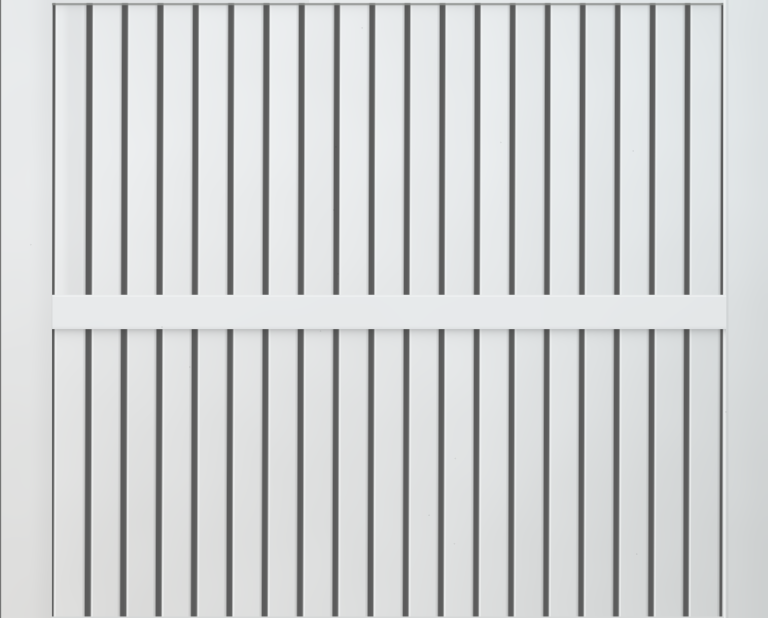
This pattern is drawn by a Shadertoy shader. Its source:

```glsl
// White slatted panel: a row of upright boards split by dark grooves, crossed by
// one flat rail and held in a plain frame. Grooves come from rounding x to the
// board pitch; soft light, lips, shadows and faint wear are layered on top.

const float ASPECT = 512.0 / 412.0;      // layout width when its height is 1
const float BOARDS = 19.0;
const float FIELD_LEFT = 0.0866;         // centre of the first groove
const float FIELD_RIGHT = 1.1683;        // centre of the last groove
const float GROOVE_WIDE = 0.0101;        // groove width at the left
const float GROOVE_SLIM = 0.0090;        // groove width at the right
const float EDGE_GROOVE = 0.0047;        // half-hidden grooves beside the frame
const float LEAN = 0.0030;               // sideways drift over the height
const float BOW = 0.0024;                // drift of the middle boards
const vec2 RAIL_MIN = vec2(0.0841, 0.4675);
const vec2 RAIL_MAX = vec2(1.1748, 0.5230);
const float FIELD_TOP = 0.9935;
const float FIELD_BOTTOM = 0.0025;
const float LINE = 0.0022;               // width of fine highlights

const vec3 BRIGHT = vec3(0.916, 0.926, 0.932);
const vec3 DULL = vec3(0.838, 0.846, 0.846);
const vec3 GLINT = vec3(0.950, 0.957, 0.957);
const vec3 GROOVE = vec3(0.355, 0.357, 0.356);
const vec3 SEAM = vec3(0.56, 0.57, 0.56);

float hash(vec2 p) {
    p = fract(p * vec2(0.1031, 0.1137));
    p += dot(p, p.yx + 33.33);
    return fract((p.x + p.y) * p.x * 7.31);
}

vec2 gradientAt(vec2 cell) {
    float angle = 6.2832 * hash(cell);
    return vec2(cos(angle), sin(angle));
}

float gradientNoise(vec2 p) {
    vec2 i = floor(p), f = fract(p);
    vec2 u = f * f * f * (f * (f * 6.0 - 15.0) + 10.0);
    vec2 e = vec2(0.0, 1.0);
    float low = mix(dot(gradientAt(i), f), dot(gradientAt(i + e.yx), f - e.yx), u.x);
    float high = mix(dot(gradientAt(i + e), f - e), dot(gradientAt(i + 1.0), f - 1.0), u.x);
    return mix(low, high, u.y);
}

// Smooth coverage of the span from a to b.
float span(float x, float a, float b, float blur) {
    return clamp((x - a) / blur + 0.5, 0.0, 1.0) * clamp((b - x) / blur + 0.5, 0.0, 1.0);
}

float band(float x, float centre, float width, float blur) {
    return span(x, centre - 0.5 * width, centre + 0.5 * width, blur);
}

// Paint lit from the upper middle, dimming downward and to the right.
vec3 paint(vec2 p) {
    float dim = 0.08 + 0.68 * (1.0 - smoothstep(0.0, 0.80, p.y));
    dim += 0.38 * smoothstep(0.75, ASPECT, p.x) * (1.15 - 0.5 * p.y);
    dim += 0.12 * gradientNoise(p * 3.0) + 0.08 * gradientNoise(p * 11.0);
    vec3 warmth = vec3(0.014, 0.004, -0.002) * (1.0 - p.y) * (1.0 - p.x);
    vec3 cool = vec3(-0.012, -0.001, 0.002) * p.y * smoothstep(0.5, ASPECT, p.x);
    return mix(BRIGHT, DULL, clamp(dim, 0.0, 1.15)) + warmth + cool;
}

vec3 boards(vec2 p, float blur) {
    float pitch = (FIELD_RIGHT - FIELD_LEFT) / BOARDS;
    float across = clamp((p.x - FIELD_LEFT) / (FIELD_RIGHT - FIELD_LEFT), 0.0, 1.0);
    float drift = LEAN * (p.y - 0.5) + BOW * sin(3.1416 * across) - 0.0005;
    float x = (p.x - FIELD_LEFT - drift) / pitch;
    float groove = clamp(round(x), 0.0, BOARDS);
    float board = floor(x);
    float d = (x - groove) * pitch;

    // Each board has its own slight tone; the first has a shaded upper strip.
    float upper = step(RAIL_MAX.y, p.y);
    vec3 col = paint(p) + 0.014 * (hash(vec2(board + 3.0, upper + 7.0)) - 0.5);
    col += 0.012 * (0.5 - fract(x));
    col -= 0.032 * upper * span(p.x, 0.106, 0.136, 0.012);

    // Shaded lip before a groove, lit arris after it.
    bool outer = groove < 0.5 || groove > BOARDS - 0.5;
    float width = outer ? EDGE_GROOVE : mix(GROOVE_WIDE, GROOVE_SLIM, across);
    width *= 1.0 + 0.05 * (hash(vec2(groove, upper)) - 0.5);
    col *= 1.0 - 0.10 * band(d, -0.5 * width - 0.6 * LINE, 1.6 * LINE, 1.6 * LINE);
    col = mix(col, GLINT, 0.65 * band(d, 0.5 * width + LINE, LINE, blur));
    vec3 dark = GROOVE + 0.04 * smoothstep(0.0, 0.5 * width, d);
    col = mix(col, dark, band(d, 0.0, width, 1.35 * blur));

    // Seam under the top frame with its soft shadow, pale sill along the bottom.
    col *= 1.0 - 0.10 * exp(-max(FIELD_TOP - p.y, 0.0) / 0.006);
    col = mix(col, SEAM, 0.80 * band(p.y, FIELD_TOP, 0.0040, blur));
    return mix(DULL, col, span(p.y, FIELD_BOTTOM, FIELD_TOP + 0.002, blur));
}

void mainImage(out vec4 fragColor, in vec2 fragCoord) {
    vec2 p = fragCoord / iResolution.xy * vec2(ASPECT, 1.0);
    float pixel = ASPECT / iResolution.x;
    float blur = max(1.2 * pixel, 0.0018);
    vec3 face = paint(p);

    // Frame with a dark outer joint, rounded left post and lit inner arris.
    vec3 frame = face - 0.030 * smoothstep(0.045, 0.085, p.x) * step(p.x, 0.5);
    frame -= 0.018 * smoothstep(RAIL_MAX.x, ASPECT, p.x);
    frame = mix(frame, GROOVE, 0.8 * span(p.x, -0.01, 0.0018, blur));
    frame = mix(frame, GLINT, 0.7 * band(p.x, RAIL_MAX.x - LINE, 1.4 * LINE, blur));
    frame *= 1.0 - 0.05 * band(p.x, RAIL_MAX.x + LINE, 1.5 * LINE, 1.5 * LINE);
    float opening = span(p.x, RAIL_MIN.x, RAIL_MAX.x - 2.0 * LINE, blur)
                  * (1.0 - smoothstep(FIELD_TOP, FIELD_TOP + 0.004, p.y));
    vec3 col = mix(frame, boards(p, blur), opening);

    // Rail with its cast shadow, lit upper edge and dim lower edge.
    float along = span(p.x, RAIL_MIN.x, RAIL_MAX.x, blur);
    float below = RAIL_MIN.y - p.y;
    col *= 1.0 - 0.18 * along * step(0.0, below) * exp(-max(below, 0.0) / 0.0065);
    vec3 rail = mix(face, BRIGHT, 0.60);
    rail = mix(rail, GLINT, 0.7 * band(p.y, RAIL_MAX.y - LINE, LINE, blur));
    rail -= 0.03 * (1.0 - smoothstep(0.0, 0.006, p.y - RAIL_MIN.y));
    col = mix(col, rail, along * span(p.y, RAIL_MIN.y, RAIL_MAX.y, blur));

    // Sparse, faint specks in the paint.
    vec2 cell = floor(p * 14.0);
    vec2 spot = 0.2 + 0.6 * vec2(hash(cell + 11.0), hash(cell + 29.0));
    float speck = 1.0 - smoothstep(0.0006, 0.0022, length(fract(p * 14.0) - spot) / 14.0);
    col *= 1.0 - 0.06 * speck * step(0.95, hash(cell + 5.0));

    fragColor = vec4(col, 1.0);
}
```
